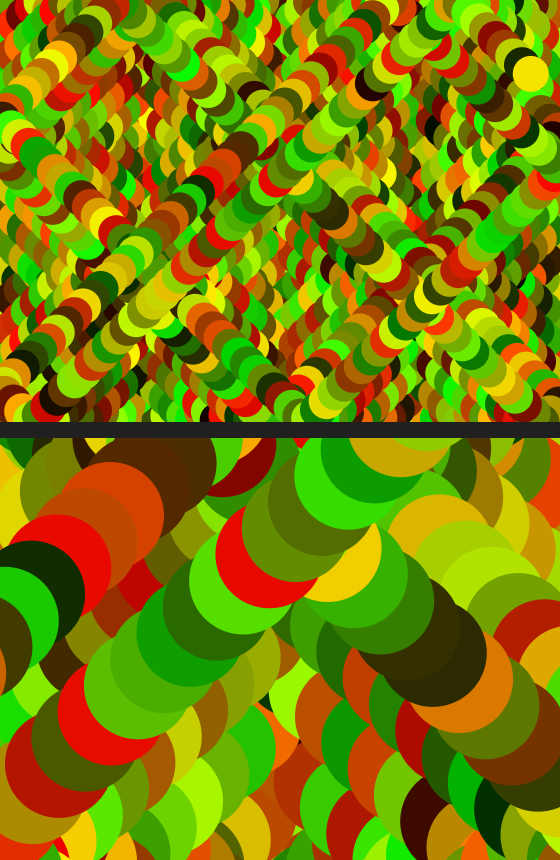
Top: the whole. Bottom: its middle third, enlarged.
Give the GLSL for this pattern, as a WebGL 2 fragment shader.

```glsl
#version 300 es
precision highp float;
// A disc bounces diagonally inside the canvas and stamps itself at every step
// in a random red-green mix. Each pixel walks the path back in time, pass by
// pass, and keeps the newest stamp that covers it.

uniform vec2 u_resolution;
out vec4 fragColor;

const float WIDTH = 1.322;    // box width in canvas heights; just under 4/3, so laps drift
const float RADIUS = 0.0425;  // in canvas heights
const float STEP = 0.0207;    // travel per stamp along each axis

// Reflects an unbounded coordinate back and forth between 0 and size.
float fold(float v, float size) {
    return size - abs(mod(v, 2.0 * size) - size);
}

// Two independent random values from a stamp number.
vec2 hash2(int stamp) {
    uint h = uint(stamp) * 747796405u + 289133645u;
    h = ((h >> 15u) ^ h) * 2246822519u;
    h = ((h >> 13u) ^ h) * 3266489917u;
    h ^= h >> 16u;
    return vec2(h & 65535u, h >> 16u) / 65535.0;
}

void main() {
    vec2 p = gl_FragCoord.xy / u_resolution * vec2(WIDTH, 1.0);
    float pixel = 1.0 / u_resolution.y;
    float reach = RADIUS + pixel;
    vec2 newest = vec2(1.253, 0.825);

    vec3 color = vec3(0.0);
    float uncovered = 1.0;

    // Each pass is one trip between the bottom and top edges, newest first.
    for (int pass = 0; pass < 180 && uncovered > 0.01; pass++) {
        float climb = (pass & 1) == 0 ? p.y : 1.0 - p.y;
        float age = float(pass) + climb - newest.y;
        if (abs(fold(newest.x - age, WIDTH) - p.x) > 2.0 * reach) continue;

        // Only a few stamps around this age can touch the pixel.
        int first = int(ceil((age - reach) / STEP));
        for (int i = 0; i < 6; i++) {
            int stamp = first + i;
            if (stamp < 0) continue;
            float travel = float(stamp) * STEP;
            vec2 center = vec2(fold(newest.x - travel, WIDTH),
                               fold(newest.y + travel, 1.0));
            float edge = RADIUS - distance(p, center);
            float cover = clamp(edge / pixel + 0.5, 0.0, 1.0);
            color += uncovered * cover * vec3(hash2(stamp), 0.0);
            uncovered *= 1.0 - cover;
        }
    }
    fragColor = vec4(color, 1.0);
}
```
